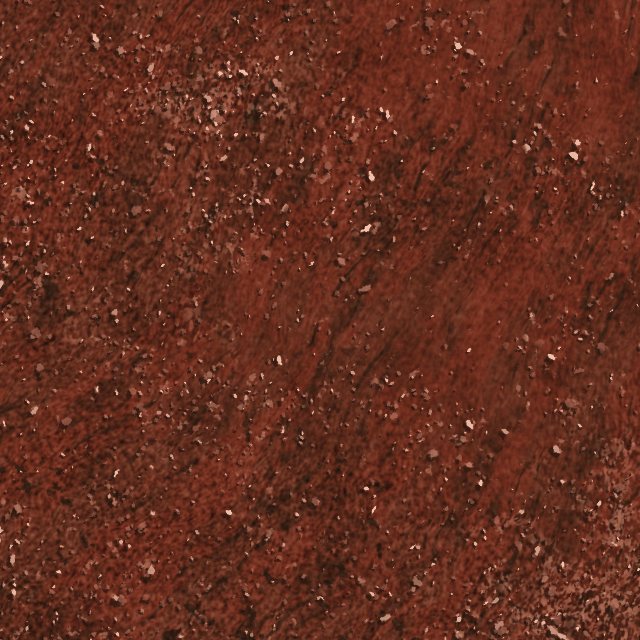
Reproduce this texture procedurally as a WebGL 1 fragment shader.

```glsl
precision highp float;
// Red-brown smeared earth with curved dark furrows, pale dust and scattered bright grit.

uniform vec2 u_resolution;

vec2 hash2(vec2 p) {
  vec3 q = fract(p.xyx * vec3(0.1031, 0.1030, 0.0973));
  q += dot(q, q.yzx + 33.33);
  return fract((q.xx + q.yz) * q.zy);
}

float corner(vec2 cell, vec2 offset) {
  float angle = 6.2832 * hash2(cell).x;
  return dot(vec2(cos(angle), sin(angle)), offset);
}

// Gradient noise, centred on zero.
float noise(vec2 p) {
  p += 71.3;
  vec2 i = floor(p), f = fract(p);
  vec2 u = f * f * f * (f * (f * 6.0 - 15.0) + 10.0);
  vec2 e = vec2(0.0, 1.0);
  return mix(mix(corner(i, f), corner(i + e.yx, f - e.yx), u.x),
             mix(corner(i + e, f - e), corner(i + 1.0, f - 1.0), u.x), u.y);
}

float fbm(vec2 p) {
  float sum = 0.0, amp = 0.6;
  for (int i = 0; i < 4; i++) {
    sum += amp * noise(p);
    p = mat2(1.6, 1.2, -1.2, 1.6) * p + 13.7;
    amp *= 0.6;
  }
  return sum;
}

// Irregular grit: x is the lit face, y the shadow at its lower left.
vec2 grit(vec2 p, float count, float density) {
  vec2 g = p * count, cell = floor(g), result = vec2(0.0);
  float ragged = 0.22 * noise(g * 2.3) + 0.16 * noise(g * 4.9);
  float soft = 0.03 + 0.7 * count / u_resolution.y;
  for (int j = -1; j <= 1; j++) {
    for (int i = -1; i <= 1; i++) {
      vec2 id = cell + vec2(float(i), float(j));
      vec2 k = hash2(id + 137.0), shape = hash2(id + 411.0);
      vec2 d = g - id - hash2(id + 59.0);
      float a = 0.4 + 2.4 * shape.x;
      mat2 turn = mat2(cos(a), -sin(a), sin(a), cos(a));
      vec2 stretch = vec2(0.8, 1.0 + 0.5 * shape.y);
      float radius = 0.13 + 0.2 * k.y * k.y;
      float present = smoothstep(k.x - 0.02, k.x + 0.02, density);
      float lit = length(turn * d * stretch) + ragged - radius;
      float shade = length(turn * (d + vec2(0.24, 0.28)) * stretch) - ragged - radius;
      vec2 cover = 1.0 - smoothstep(-soft, soft, vec2(lit, shade));
      result = max(result, present * cover * vec2(0.5 + 0.5 * shape.y, 0.9));
    }
  }
  return result;
}

// Thin dark lines where stretched noise crosses zero, broken into lengths.
float furrow(vec2 flow, vec2 scale, float width) {
  float line = 1.0 - smoothstep(0.2 * width, width, abs(noise(flow * scale)));
  return line * smoothstep(0.0, 0.25, noise(flow * vec2(4.5, 9.0) + scale));
}

void main() {
  vec2 p = gl_FragCoord.xy / u_resolution.y;

  // Flow coordinates: x runs along the smears, which steepen to the upper right.
  vec2 flow = mat2(0.73, -0.68, 0.68, 0.73) * p;
  flow.y -= 0.2 * flow.x * flow.x;
  flow.y += 0.05 * noise(p * 2.6) + 0.014 * noise(p * 9.0) + 0.007 * noise(p * 31.0);

  // Broad regions: rough ground at the left and bottom, dust in two drifts.
  float rough = smoothstep(-0.4, 0.4, noise(p * 2.7 + 4.0) + 0.55 - 0.45 * (p.x + p.y));
  vec2 toCorner = (p - vec2(0.97, 0.08)) * vec2(5.5, 5.0);
  vec2 toDrift = (p - vec2(0.34, 0.78)) * vec2(8.0, 5.0);
  float drift = exp(-dot(toCorner, toCorner)) + 0.75 * exp(-dot(toDrift, toDrift));
  float dust = smoothstep(0.2, 0.85, 0.7 * drift + 0.5 * noise(p * 4.5 + 8.0) + 0.8 * fbm(p * 17.0));

  // Soil: brown and red bands, darkened in hollows and pinker on crests.
  float band = noise(flow * vec2(2.0, 9.0)) + 0.8 * noise(flow * vec2(6.0, 38.0) + 5.0) + 0.6 * noise(p * 24.0);
  vec3 color = mix(vec3(0.372, 0.172, 0.112), vec3(0.43, 0.174, 0.113), smoothstep(-0.35, 0.35, band));
  float streak = 0.16 * noise(flow * vec2(9.0, 55.0)) + 0.2 * noise(flow * vec2(30.0, 130.0));
  float grain = noise(p * 88.0) + noise(flow * vec2(115.0, 170.0) + 3.0) + 0.6 * noise(p * 190.0);
  float tone = streak + 0.34 * fbm(p * 8.0) + mix(0.22, 0.46, rough) * grain;
  color *= 1.0 + clamp(tone, -0.6, 0.07);
  color = mix(color, vec3(0.62, 0.36, 0.28), clamp(1.3 * (tone - 0.07), 0.0, 0.7));

  // Dark furrows broken by soil, faint hollows and pits.
  float dark = 0.85 * furrow(flow, vec2(2.6, 16.0), 0.08);
  dark = max(dark, 0.7 * furrow(flow + 3.1, vec2(5.0, 34.0), 0.13));
  dark = max(dark, 0.55 * smoothstep(0.27, 0.45, noise(flow * vec2(2.6, 14.0) + 19.0)));
  dark *= smoothstep(-0.45, 0.2, noise(p * 38.0) + 0.5 * noise(p * 95.0));
  float pits = smoothstep(0.24, 0.42, fbm(p * 34.0 + 6.0) + 0.3 * noise(p * 6.0));
  dark = max(dark, pits * mix(0.45, 0.9, rough));
  color = mix(color, vec3(0.19, 0.115, 0.075) * (1.0 + 0.4 * grain), dark);

  // Dust lies unevenly over the soil, with ragged flecks in clusters.
  float cluster = smoothstep(-0.05, 0.45, noise(p * 6.0 + 2.0));
  float dusting = dust * smoothstep(-0.2, 0.5, grain + 0.7 * noise(p * 45.0));
  float flecks = smoothstep(0.3, 0.5, fbm(p * 36.0 + 31.0) + 0.12 * cluster + 0.12 * dust);
  color = mix(color, vec3(0.72, 0.46, 0.37), max(0.75 * dusting, 0.7 * flecks));

  // Grit in two sizes.
  float density = 0.04 + 0.2 * cluster + 0.08 * rough + 0.25 * dust;
  vec2 coarse = grit(p, 46.0, 0.6 * density);
  vec2 fine = grit(p + 5.0, 90.0, 1.15 * density);
  color = mix(color, vec3(0.15, 0.085, 0.055), 0.8 * max(coarse.y, fine.y));
  float lit = max(coarse.x, 0.95 * fine.x);
  vec3 stone = mix(vec3(0.7, 0.43, 0.35), vec3(0.95, 0.77, 0.68), smoothstep(0.6, 0.95, lit));
  color = mix(color, stone, lit);

  gl_FragColor = vec4(clamp(color, 0.0, 1.0), 1.0);
}
```
